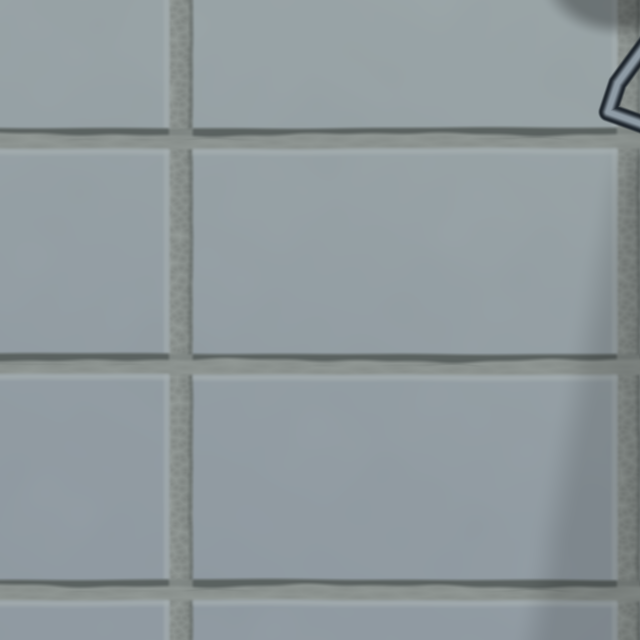
Give the GLSL for this texture, as a Shadertoy shader.

```glsl
// Glazed wall tiles in a stacked grid with recessed grout joints.
// Each joint is a set of soft bands around a wrapped coordinate; sines warp
// the edges, cellular noise pits the grout, soft shadows and a hook lie on top.

const vec2 PERIOD = vec2(0.700, 0.353);    // tile pitch
const vec2 JOINT = vec2(0.283, 0.444);     // one joint crossing
const vec3 GLAZE_COOL = vec3(0.565, 0.605, 0.635);
const vec3 GLAZE_LIGHT = vec3(0.600, 0.643, 0.652);
const vec3 GROUT = vec3(0.545, 0.572, 0.560);
const vec3 BEVEL = vec3(0.655, 0.690, 0.695);
const vec3 CREVICE = vec3(0.320, 0.350, 0.345);
const vec3 CHROME_DARK = vec3(0.12, 0.15, 0.18);
const vec3 CHROME_LIGHT = vec3(0.56, 0.61, 0.65);

vec2 hash2(vec2 p) {
    return fract(sin(vec2(dot(p, vec2(127.1, 311.7)),
                          dot(p, vec2(269.5, 183.3)))) * 43758.5);
}

// Distance to the nearest scattered cell point
float cellular(vec2 p) {
    vec2 cell = floor(p), f = fract(p);
    float nearest = 2.0;
    for (int j = -1; j <= 1; j++)
        for (int i = -1; i <= 1; i++) {
            vec2 o = vec2(i, j);
            nearest = min(nearest, length(o + hash2(cell + o) - f));
        }
    return nearest;
}

// Layered sines, roughly -1 to 1
float waves(float t, float seed) {
    return 0.5 * sin(t * 11.0 + seed) + 0.3 * sin(t * 27.0 + seed * 2.3)
         + 0.2 * sin(t * 61.0 + seed * 4.1);
}

// Soft band between lo and hi
float band(float x, float lo, float hi, float blur) {
    return smoothstep(lo - blur, lo + blur, x)
         * (1.0 - smoothstep(hi - blur, hi + blur, x));
}

float segment(vec2 p, vec2 a, vec2 b) {
    vec2 pa = p - a, ba = b - a;
    return length(pa - ba * clamp(dot(pa, ba) / dot(ba, ba), 0.0, 1.0));
}

vec3 glaze(vec2 p) {
    float light = smoothstep(0.1, 1.3, p.y + 0.25 * p.x);
    float mottle = waves(p.x * 0.6 + p.y, 1.7) * waves(p.y * 0.7 - p.x, 4.2);
    return mix(GLAZE_COOL, GLAZE_LIGHT, light) + 0.008 * mottle;
}

// Upright joint: lit left bevel, pitted bed, shaded right edge
vec3 uprightJoint(vec3 col, float u, vec2 p, float seed, float bed) {
    float pits = cellular(p * vec2(75.0, 95.0));
    vec3 grout = GROUT * (0.92 + 0.12 * pits) - 1.2 * u;
    col = mix(col, grout, bed);
    col = mix(col, BEVEL, 0.55 * band(u, -0.027, -0.018, 0.004));
    float edge = 0.016 + 0.0015 * waves(p.y * 2.0, seed);
    return mix(col, CREVICE, 0.38 * band(u, edge - 0.004, edge + 0.002, 0.004));
}

// Level joint: deep crevice under the upper tile, grout, bright lower bevel
vec3 levelJoint(vec3 col, float v, vec2 p, float seed, float crossing) {
    float wobble = waves(p.x, seed);
    vec3 grout = GROUT * (0.98 + 0.06 * cellular(p * vec2(22.0, 90.0)));
    col = mix(col, grout, band(v, -0.030, 0.002, 0.004));
    col = mix(col, BEVEL, 0.65 * band(v, -0.038, -0.029, 0.005) * (1.0 - crossing));
    float depth = 0.007 + 0.004 * wobble;
    float crevice = band(v, -depth, 0.003, 0.004) * (1.0 - 0.75 * crossing);
    col = mix(col, CREVICE, 0.85 * crevice);
    float crack = band(v, -0.017 + 0.004 * wobble, -0.015 + 0.004 * wobble, 0.002);
    return mix(col, CREVICE, 0.18 * crack * smoothstep(0.0, 0.6, wobble));
}

// Darkening cast by the fixture: upper corner, and a slanted lower streak
float castShadow(vec2 p) {
    float corner = 1.0 - smoothstep(0.7, 1.1, length((p - vec2(0.97, 1.03)) / vec2(0.12, 0.085)));
    float edge = mix(0.835, 0.945, (p.y - 0.1) / 0.6);
    float streak = smoothstep(edge - 0.02, edge + 0.05, p.x)
                 * (1.0 - smoothstep(0.70, 0.82, p.y));
    return 1.0 - 0.30 * corner - 0.13 * streak;
}

// Bent chrome rod at the upper right
vec3 hook(vec3 col, vec2 p, float px) {
    float d = segment(p, vec2(1.02, 0.945), vec2(0.965, 0.870));
    d = min(d, segment(p, vec2(0.965, 0.870), vec2(0.950, 0.825)));
    d = min(d, segment(p, vec2(0.950, 0.825), vec2(1.02, 0.800)));
    vec3 chrome = mix(CHROME_LIGHT, CHROME_DARK, smoothstep(0.002, 0.011, d));
    return mix(col, chrome, 1.0 - smoothstep(0.013 - px, 0.015 + px, d));
}

void mainImage(out vec4 fragColor, in vec2 fragCoord) {
    vec2 p = fragCoord / iResolution.xy;
    vec2 grid = (p - JOINT) / PERIOD + 0.5;
    vec2 id = floor(grid);
    vec2 q = (fract(grid) - 0.5) * PERIOD;    // signed offset from nearest joints
    vec2 seed = 6.28 * hash2(vec2(id.y, 3.0));
    q.y += 0.0015 * waves(p.x * 0.5, seed.y);

    float bed = band(q.x, -0.019, 0.018, 0.004);
    vec3 col = uprightJoint(glaze(p), q.x, p, id.x * 2.0, bed);
    col = levelJoint(col, q.y, p, seed.x, bed);
    col = hook(col * castShadow(p), p, 1.0 / iResolution.y);
    fragColor = vec4(col, 1.0);
}
```
